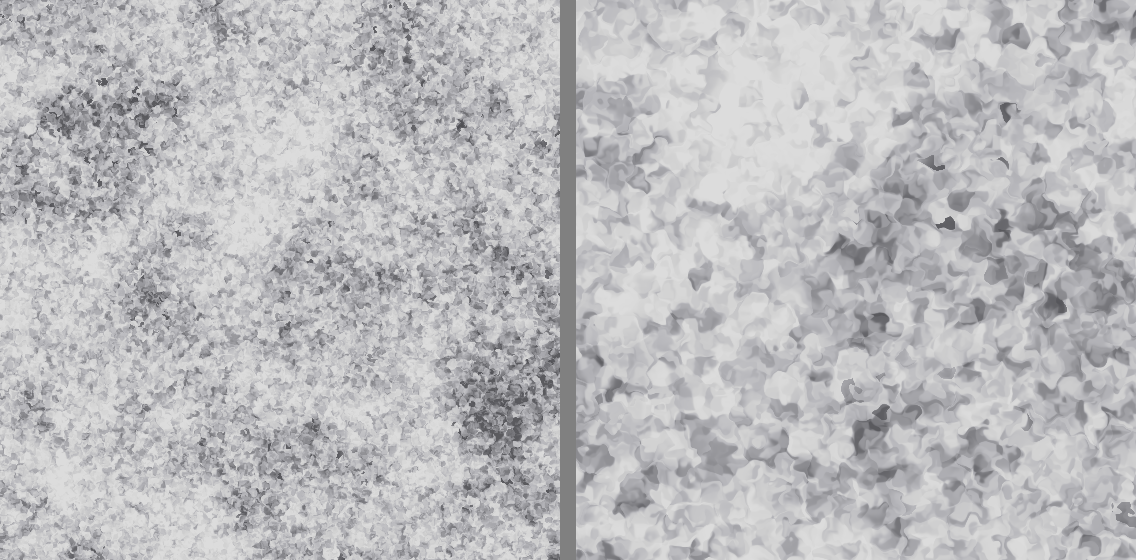
Left: the whole. Right: its middle third, enlarged.
Give the GLSL for this texture, as a three.js fragment shader.

```glsl
// Pale grey granite: ragged mineral grains, drifting cloudy patches and
// sparse black flecks. Cellular layers of several sizes are summed into one
// balance value, which a curved tone ramp turns into light and dark stone.

#define CLOUD_SCALE 5.0
#define COARSE_SCALE 48.0
#define GRAIN_SCALE 98.0
#define FINE_SCALE 205.0
#define FLECK_SCALE 125.0
#define RAGGEDNESS 0.0045
#define MID_TONE 0.742
#define CONTRAST 0.088
#define DARK_SKEW 0.016
#define FLECK_TONE 0.30

varying vec2 vUv;

// Three random values from 0 to 1 for one lattice cell.
vec3 hash3(vec2 cell) {
  vec3 p = fract(vec3(cell.xyx) * vec3(0.1031, 0.1030, 0.0973));
  p += dot(p, p.yxz + 33.33);
  return fract((p.xxy + p.yzz) * p.zyx);
}

// Cellular noise from -1 to 1: each cell holds one flat value. Gaussian
// weights smooth the borders; a higher sharpness gives crisper grains.
float grains(vec2 uv, float scale, float sharpness, float seed) {
  vec2 p = uv * scale + seed;
  vec2 base = floor(p);
  vec2 local = p - base;
  float total = 0.0;
  float weightSum = 0.0;
  for (int y = -1; y <= 1; y++) {
    for (int x = -1; x <= 1; x++) {
      vec2 offset = vec2(float(x), float(y));
      vec3 site = hash3(base + offset);
      vec2 toSite = offset + site.xy - local;
      float weight = exp(-sharpness * dot(toSite, toSite));
      total += weight * (site.z * 2.0 - 1.0);
      weightSum += weight;
    }
  }
  return total / weightSum;
}

// Concave ramp: many light tones, with a long thin tail of dark ones.
float stoneTone(float balance) {
  float b = clamp(balance, -2.9, 2.5);
  return MID_TONE + CONTRAST * b - DARK_SKEW * b * b;
}

void main() {
  // Broad patches where dark or light minerals gather.
  float cloud = 1.3 * grains(vUv, CLOUD_SCALE, 5.0, 17.0)
              + 1.0 * grains(vUv, CLOUD_SCALE * 2.6, 5.0, 41.0);

  // Distorted coordinates that turn the grain outlines ragged.
  vec2 warp = vec2(grains(vUv, 150.0, 5.0, 73.0),
                   grains(vUv, 150.0, 5.0, 311.0));
  vec2 ragged = vUv + RAGGEDNESS * warp;

  // Mineral grains of three sizes, summed over the patches.
  float balance = cloud
                + 0.65 * grains(ragged, COARSE_SCALE, 20.0, 97.0)
                + 1.40 * grains(ragged, GRAIN_SCALE, 18.0, 151.0)
                + 0.95 * grains(ragged, FINE_SCALE, 10.0, 223.0);
  float tone = stoneTone(balance);

  // Rare black flecks, found mostly in the darker patches.
  float fleck = smoothstep(0.88, 0.97, -grains(ragged, FLECK_SCALE, 18.0, 409.0));
  fleck *= 1.0 - smoothstep(-0.5, 0.3, cloud);
  tone = mix(tone, FLECK_TONE, 0.85 * fleck);

  // Cool tint in the greys, fading to neutral in the palest grains.
  float coolness = 0.018 * (1.0 - smoothstep(0.70, 0.84, tone));
  gl_FragColor = vec4(tone, tone, tone + coolness, 1.0);
}
```
